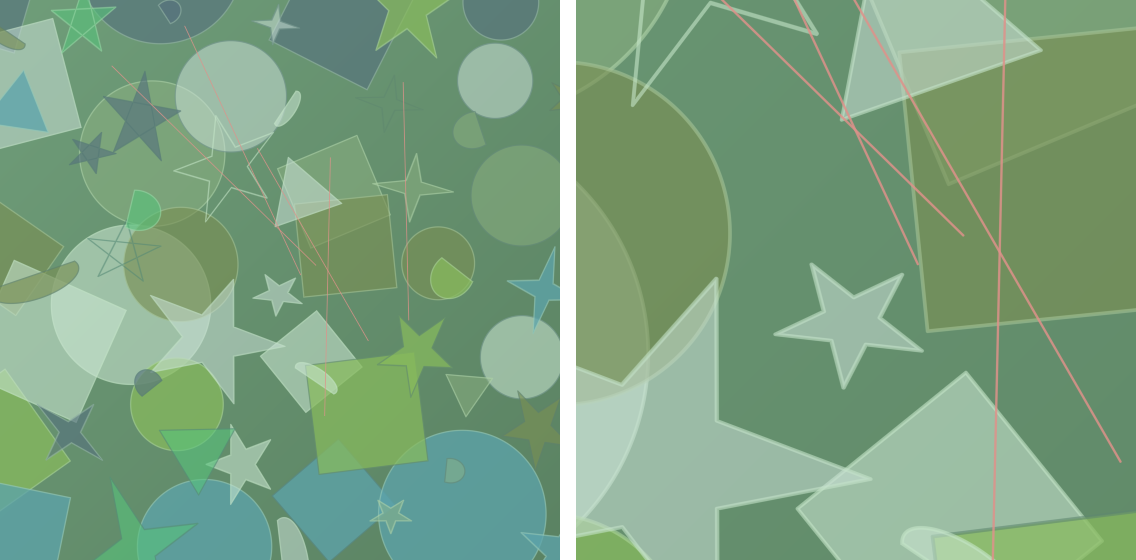
Left, the full canvas; right, a detail of the centre.
Reproduce this background procedurally as a WebGL 2 fragment shader.

```glsl
#version 300 es
precision highp float;
// Translucent circles, squares, stars and cut ovals scattered over a green gradient.
uniform vec2 u_resolution;
out vec4 fragColor;

const float PI = 3.14159;

// Fill colours with their opacity
const vec4 PALETTE[8] = vec4[8](
    vec4(0.79, 0.90, 0.82, 0.56), vec4(0.53, 0.73, 0.36, 0.72),
    vec4(0.36, 0.64, 0.67, 0.75), vec4(0.33, 0.44, 0.49, 0.62),
    vec4(0.78, 0.87, 0.83, 0.55), vec4(0.58, 0.72, 0.52, 0.42),
    vec4(0.47, 0.56, 0.33, 0.65), vec4(0.34, 0.76, 0.48, 0.60));

vec4 hash4(float n) {
    return fract(sin(n * vec4(12.99, 78.23, 39.43, 54.71) + 1.7) * 4375.85);
}

mat2 rotation(float angle) {
    float c = cos(angle), s = sin(angle);
    return mat2(c, s, -s, c);
}

float segmentDistance(vec2 p, vec2 a, vec2 b) {
    vec2 edge = b - a;
    return length(p - a - edge * clamp(dot(p - a, edge) / dot(edge, edge), 0.0, 1.0));
}

float boxDistance(vec2 p, vec2 halfSize) {
    vec2 q = abs(p) - halfSize;
    return length(max(q, 0.0)) + min(max(q.x, q.y), 0.0);
}

// Fold the plane into half of one star point, with the tip on the x axis
vec2 foldSector(vec2 p, float points) {
    float angle = mod(atan(p.y, p.x) + PI / points, 2.0 * PI / points) - PI / points;
    return length(p) * vec2(cos(angle), abs(sin(angle)));
}

float starDistance(vec2 q, float points, float radius, float waist) {
    vec2 tip = vec2(radius, 0.0);
    vec2 notch = radius * waist * vec2(cos(PI / points), sin(PI / points));
    vec2 edge = notch - tip, w = q - tip;
    float side = edge.x * w.y - edge.y * w.x;
    return segmentDistance(q, tip, notch) * (side > 0.0 ? -1.0 : 1.0);
}

// Ellipse with one side sliced off
float cutOvalDistance(vec2 p, vec2 radii) {
    float k = length(p / radii);
    float oval = k * (k - 1.0) / max(length(p / (radii * radii)), 0.001);
    return max(oval, p.y - 0.3 * radii.y);
}

void main() {
    vec2 uv = gl_FragCoord.xy / u_resolution.y;
    float pixel = 1.0 / u_resolution.y;

    // Diagonal background, lighter at the upper left
    float diagonal = clamp(0.5 + 0.5 * (uv.x - uv.y), 0.0, 1.0);
    vec3 color = mix(vec3(0.435, 0.615, 0.475), vec3(0.355, 0.51, 0.385), diagonal);

    // Large circles and squares first, then stars, cut ovals and triangles
    for (int i = 0; i < 64; i++) {
        float n = float(i);
        vec4 rnd = hash4(n + 3.0);
        vec2 center = fract(n * vec2(0.7549, 0.5698) + vec2(0.28, 0.42));
        center = center * 1.1 - 0.05 + 0.1 * (rnd.xy - 0.5);
        vec2 p = rotation(rnd.w * 2.0 * PI) * (uv - center);

        vec4 fill = PALETTE[i < 25 ? (i * 3) % 7 : (i * 3) % 8];
        float d, inner = 1.0;
        if (i < 25) {
            d = i % 2 == 0
                ? length(p) - mix(0.065, 0.15, rnd.z * rnd.z)
                : boxDistance(p, vec2(mix(0.04, 0.11, sqrt(rnd.z))));
        } else if (i < 46) {
            float radius = mix(0.03, 0.12, rnd.z * rnd.z);
            float points = i % 3 == 0 ? 4.0 : 5.0;
            vec2 q = foldSector(p * vec2(1.0, 0.85), points);
            d = starDistance(q, points, radius, points < 4.5 ? 0.27 : 0.382);
            // Some five-pointed stars show the crossing strokes inside
            if (points > 4.5 && i % 4 == 1) inner = abs(q.x - 0.309 * radius);
            if (i % 5 == 2) fill.a = 0.0;
        } else if (i < 60) {
            float size = mix(0.025, 0.075, rnd.z);
            d = cutOvalDistance(p, size * vec2(1.0, i % 2 == 0 ? 0.4 : 1.2) * (i % 2 == 0 ? 1.2 : 0.65));
        } else {
            d = starDistance(foldSector(p, 3.0), 3.0, mix(0.04, 0.08, rnd.z), 0.5);
        }

        color = mix(color, fill.rgb, fill.a * smoothstep(pixel, -pixel, d));

        // Thin rim, light or dark
        vec3 rim = rnd.x < 0.6 ? mix(fill.rgb, vec3(0.76, 0.90, 0.76), 0.6)
                               : mix(fill.rgb, vec3(0.33, 0.48, 0.45), 0.8);
        float stroke = min(abs(d), inner) - 0.0011;
        color = mix(color, rim, 0.6 * smoothstep(0.7 * pixel, -0.7 * pixel, stroke));
    }

    // Long fine pink strokes
    for (int i = 0; i < 5; i++) {
        vec4 rnd = hash4(float(i) + 91.0);
        vec2 start = vec2(0.2 + 0.13 * float(i), 0.62 + 0.36 * rnd.x);
        float angle = mix(-2.4, -0.3, rnd.y);
        vec2 end = start + mix(0.25, 0.55, rnd.z) * vec2(cos(angle), sin(angle));
        float stroke = segmentDistance(uv, start, end) - 0.0007;
        color = mix(color, vec3(0.87, 0.57, 0.54), 0.85 * smoothstep(0.7 * pixel, -0.7 * pixel, stroke));
    }

    fragColor = vec4(color, 1.0);
}
```
